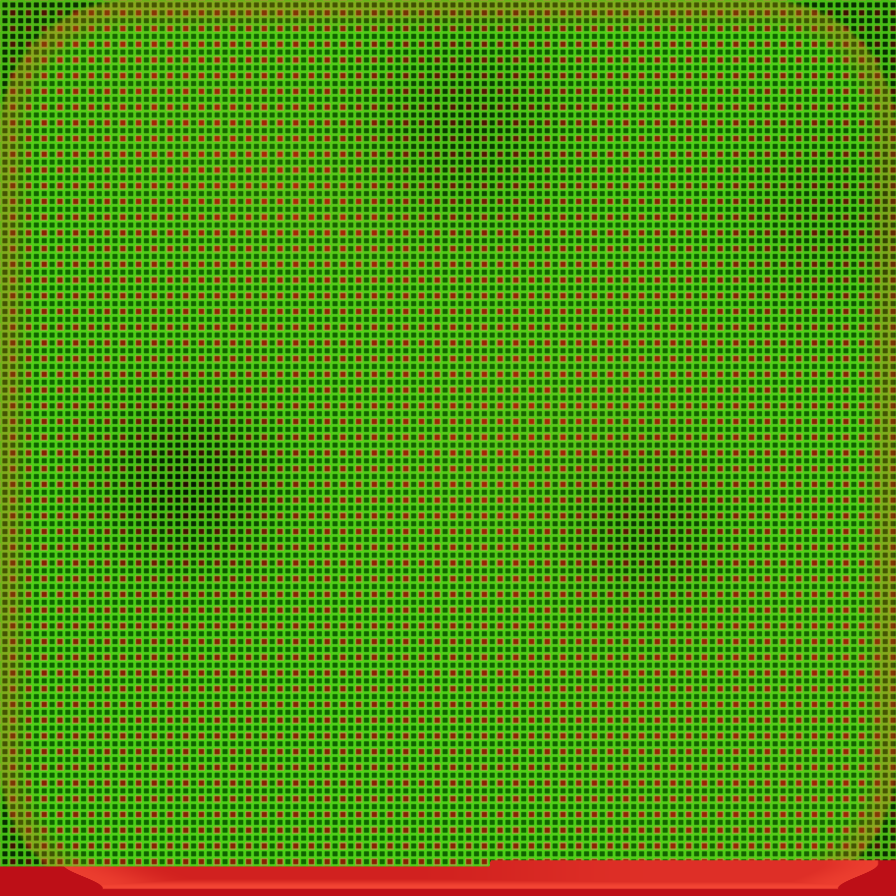
A WebGL 2 fragment shader for this pattern:

```glsl
#version 300 es
precision highp float;

uniform vec2 u_resolution;
out vec4 fragColor;

const float CELLS = 114.0;
const vec2 GRID_SHIFT = vec2(0.13);

const vec3 LINE_GREEN = vec3(0.30, 0.82, 0.09);
const vec3 DOT_GREEN = vec3(0.06, 0.39, 0.0);
const vec3 HALO_OLIVE = vec3(0.58, 0.66, 0.23);
const vec3 DOT_RED = vec3(0.53, 0.13, 0.01);
const vec3 RIM_ORANGE = vec3(0.66, 0.56, 0.12);
const vec3 BAR_DARK = vec3(0.74, 0.06, 0.09);
const vec3 BAR_MID = vec3(0.82, 0.13, 0.12);
const vec3 BAR_LIGHT = vec3(0.95, 0.27, 0.20);

// Signed distance to a rounded box centred on zero
float roundBox(vec2 p, vec2 halfSize, float radius) {
    vec2 q = abs(p) - halfSize + radius;
    return length(max(q, 0.0)) + min(max(q.x, q.y), 0.0) - radius;
}

// Coverage of the inside of a distance field
float cover(float d, float soft) {
    return 1.0 - smoothstep(-soft, soft, d);
}

float spot(vec2 p, vec2 centre, float radius) {
    vec2 q = (p - centre) / radius;
    return exp(-dot(q, q));
}

// Slow cloudy variation from layered sines, 0 to 1
float clouds(vec2 p) {
    float sum = 0.0;
    float amp = 0.5;
    for (int i = 0; i < 3; i++) {
        sum += amp * sin(p.x * 9.0 + 1.7 * sin(p.y * 7.0)) * cos(p.y * 8.0 - 0.6);
        p = mat2(1.3, 0.9, -0.9, 1.3) * p + 1.9;
        amp *= 0.5;
    }
    return clamp(0.5 + 0.6 * sum, 0.0, 1.0);
}

float shadows(vec2 p) {
    float s = spot(p, vec2(0.21, 0.46), 0.085);
    s += 0.65 * spot(p, vec2(0.52, 0.86), 0.10);
    s += 0.6 * spot(p, vec2(0.72, 0.41), 0.08);
    s += 0.45 * spot(p, vec2(0.93, 0.76), 0.10);
    return min(s, 1.0);
}

// Square dots on a bright mesh; every second dot both ways is red
vec3 dotMesh(vec2 p, float px) {
    vec2 grid = vec2(p.x, 1.0 - p.y) * CELLS - GRID_SHIFT;
    vec2 id = floor(grid);
    vec2 local = fract(grid) - 0.5;
    float red = mod(id.x, 2.0) * mod(id.y, 2.0);
    float soft = max(px * CELLS * 0.6, 0.11);
    float d = roundBox(local, vec2(0.32), 0.12);

    float frame = roundBox(p - 0.5, vec2(0.5), 0.145);
    float outside = 1.0 - cover(frame, 0.004);
    float rim = (1.0 - outside) * smoothstep(-0.04, -0.008, frame);
    float warm = clouds(p) * exp(-9.0 * pow(p.x + p.y - 1.12, 2.0));
    float shade = max(shadows(p), 0.75 * outside);

    float cell = cover(roundBox(local, vec2(0.5), 0.05), soft * 0.6);
    vec3 mesh = mix(LINE_GREEN, HALO_OLIVE, red * cell * (1.0 - 0.5 * shade));
    mesh = mix(mesh, RIM_ORANGE, 0.55 * rim + 0.14 * warm);
    mesh *= 1.0 - 0.12 * shade;

    vec3 core = mix(DOT_GREEN, DOT_RED, red);
    core += vec3(0.12, 0.02, 0.01) * warm * (0.4 + red);
    core = mix(core, vec3(0.44, 0.28, 0.02), 0.55 * rim);
    core *= 1.0 - 0.72 * shade;
    return mix(mesh, core, cover(d, soft));
}

// Bevelled red strip along the bottom
vec3 bar(vec2 p, float px) {
    float slant = 0.045 * (1.0 - smoothstep(0.008, 0.036, p.y));
    float side = max(0.070 + slant - p.x, p.x - 0.980 + slant);
    float bevel = cover(max(side, 0.008 - p.y), px);
    float light = 1.0 - smoothstep(0.010, 0.020, p.y);
    light = max(light, 0.8 * smoothstep(-0.12, 0.0, side));
    light = max(light, 0.4 * smoothstep(0.45, 0.75, p.x));
    return mix(BAR_DARK, mix(BAR_MID, BAR_LIGHT, light), bevel);
}

void main() {
    vec2 p = gl_FragCoord.xy / u_resolution;
    float px = 1.0 / min(u_resolution.x, u_resolution.y);

    // The strip rises by one step right of centre
    float barTop = mix(0.033, 0.040, smoothstep(-px, px, p.x - 0.547));
    vec3 colour = dotMesh(p, px);
    colour = mix(colour, bar(p, px), cover(p.y - barTop, px));
    fragColor = vec4(colour, 1.0);
}
```
